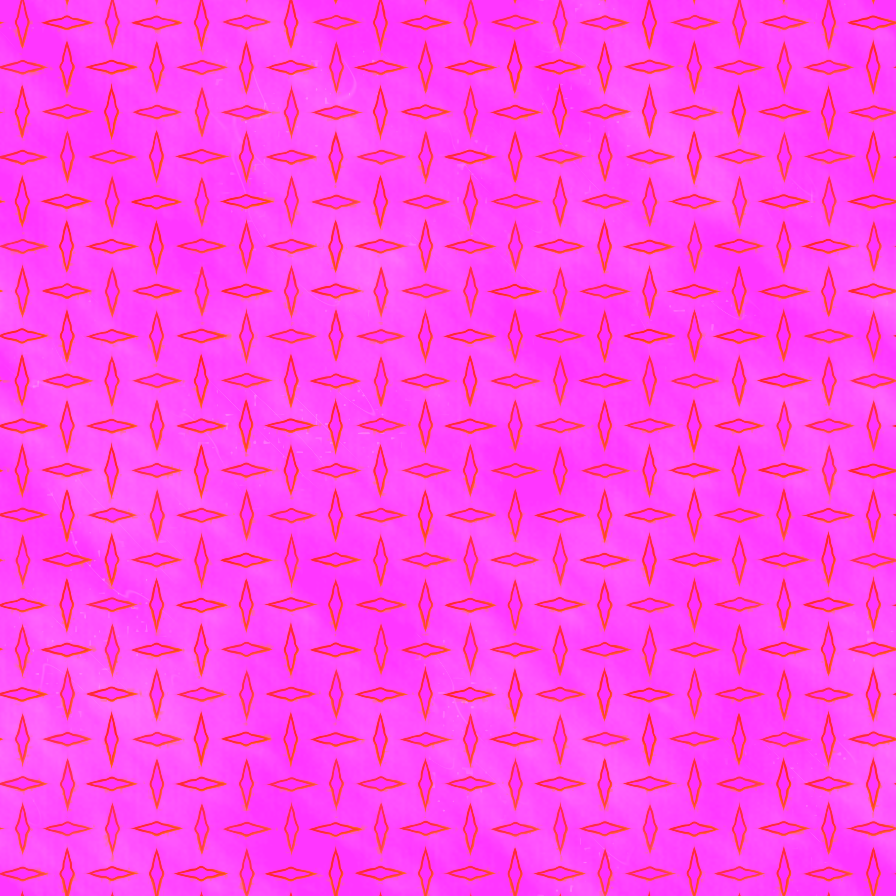
Give the GLSL for this pattern, as a WebGL 2 fragment shader.

```glsl
#version 300 es
precision highp float;
// Magenta tread plate: a 20 x 20 weave of red-edged lozenges on smudged metal.
uniform vec2 u_resolution;
out vec4 fragColor;

const float CELLS = 20.0;

float hash(vec2 p) {
    vec3 q = fract(p.xyx * vec3(0.1031, 0.1030, 0.0973));
    q += dot(q, q.yzx + 33.33);
    return fract((q.x + q.y) * q.z);
}

// Value noise that wraps after n lattice steps per canvas.
float noise(vec2 uv, vec2 n) {
    vec2 p = uv * n, i = floor(p), f = fract(p);
    f = f * f * (3.0 - 2.0 * f);
    vec2 a = mod(i, n), b = mod(i + 1.0, n);
    return mix(mix(hash(a), hash(vec2(b.x, a.y)), f.x),
               mix(hash(vec2(a.x, b.y)), hash(b), f.x), f.y);
}

float fbm(vec2 uv, vec2 n) {
    float sum = 0.0, amp = 0.5;
    for (int i = 0; i < 5; i++) {
        sum += amp * noise(uv + 0.37 * float(i), n);
        n *= 2.0;
        amp *= 0.5;
    }
    return sum;
}

// Signed distance to a pointed lozenge with a small bump at its waist.
float lozenge(vec2 p, float halfLength) {
    p = abs(p);
    float t = p.x / halfLength;
    float halfWidth = 0.108 * (1.0 - pow(t, 1.5)) + 0.034 * (1.0 - smoothstep(0.02, 0.28, t));
    return (p.y - halfWidth) * 0.95;
}

void main() {
    vec2 uv = gl_FragCoord.xy / u_resolution;
    vec2 grid = uv * CELLS, home = floor(grid);
    float pixel = CELLS / min(u_resolution.x, u_resolution.y);

    // Nearest lozenge, and the pale smear trailing from each one
    float dist = 1e3, seed = 0.0, lowerSide = 0.0, smear = 0.0;
    for (int y = -1; y <= 1; y++)
    for (int x = -1; x <= 1; x++) {
        vec2 id = home + vec2(x, y), wrapped = mod(id, CELLS);
        float rnd = hash(wrapped + 7.0);
        vec2 p = grid - id - 0.5;
        p += 0.02 * (vec2(rnd, hash(wrapped + 51.0)) - 0.5);
        bool upright = mod(wrapped.x + wrapped.y, 2.0) > 0.5;
        float d = lozenge(upright ? p.yx : p, (upright ? 0.515 : 0.5) + 0.03 * (rnd - 0.5));
        if (d < dist) {
            dist = d;
            seed = rnd;
            lowerSide = smoothstep(-0.1, 0.14, 0.4 * p.x - p.y);
        }
        vec2 s = (p - vec2(0.28, -0.26)) * mat2(0.94, -0.34, 0.34, 0.94);
        if (!upright) smear += rnd * exp(-dot(s * s, vec2(9.0, 50.0)));
    }
    dist += 0.016 * (noise(uv, vec2(160.0)) - 0.5);

    // Smudged metal: broad clouds, slanted wipes, fine upright brushing
    vec2 slanted = vec2(uv.x, uv.y + uv.x);
    float clouds = fbm(uv, vec2(5.0, 6.0));
    float wipes = fbm(slanted, vec2(7.0, 17.0));
    float brushing = noise(uv, vec2(240.0, 24.0)) - 0.5;
    float grain = noise(uv, vec2(300.0)) - 0.5;
    float light = 0.42 + 1.5 * (clouds - 0.48) + 1.2 * (wipes - 0.48)
                + 0.30 * smear + 0.13 * brushing + 0.12 * grain;
    vec3 color = mix(vec3(1.0, 0.21, 1.0), vec3(1.0, 0.40, 0.985), clamp(light, 0.0, 1.15));

    // Pale nicks and faint scratches
    float nick = smoothstep(0.86, 0.98, noise(uv + 0.21, vec2(190.0)));
    float scratch = 1.0 - smoothstep(0.0, 0.014, abs(noise(slanted, vec2(9.0, 23.0)) - 0.5));
    float worn = smoothstep(0.52, 0.72, fbm(uv + 0.6, vec2(8.0)));
    color = mix(color, vec3(1.0, 0.62, 0.97), worn * (0.5 * nick + 0.3 * scratch));

    // Raised face, cleaner and deeper than the plate
    float face = 1.0 - smoothstep(-pixel, pixel, dist);
    color = mix(color, vec3(1.0, 0.16 + 0.06 * clouds, 1.0), 0.9 * face);

    // Rust specks that gather just under the lozenges
    float speck = smoothstep(0.70, 0.92, noise(uv + 0.43, vec2(230.0)));
    float nearEdge = (1.0 - smoothstep(0.02, 0.16, dist)) * (1.0 - face);
    color = mix(color, vec3(1.0, 0.45, 0.42), 0.65 * speck * nearEdge * lowerSide);

    // Red outline with an orange lower edge and uneven strength
    float halo = exp(-pow(dist / 0.042, 2.0));
    color = mix(color, vec3(1.0, 0.30, 0.55), 0.38 * halo);
    float halfLine = 0.021 + 0.008 * lowerSide * noise(uv, vec2(70.0));
    float line = 1.0 - smoothstep(halfLine - 0.5 * pixel, halfLine + 0.5 * pixel, abs(dist));
    float strength = 0.76 + 0.20 * seed + 0.14 * (noise(uv, vec2(90.0)) - 0.5);
    float orange = lowerSide * (0.35 + 0.65 * smoothstep(-0.01, 0.02, dist));
    vec3 edge = mix(vec3(1.0, 0.15, 0.16), vec3(1.0, 0.40, 0.06), orange);
    color = mix(color, edge, line * clamp(strength, 0.0, 1.0));

    fragColor = vec4(color, 1.0);
}
```
